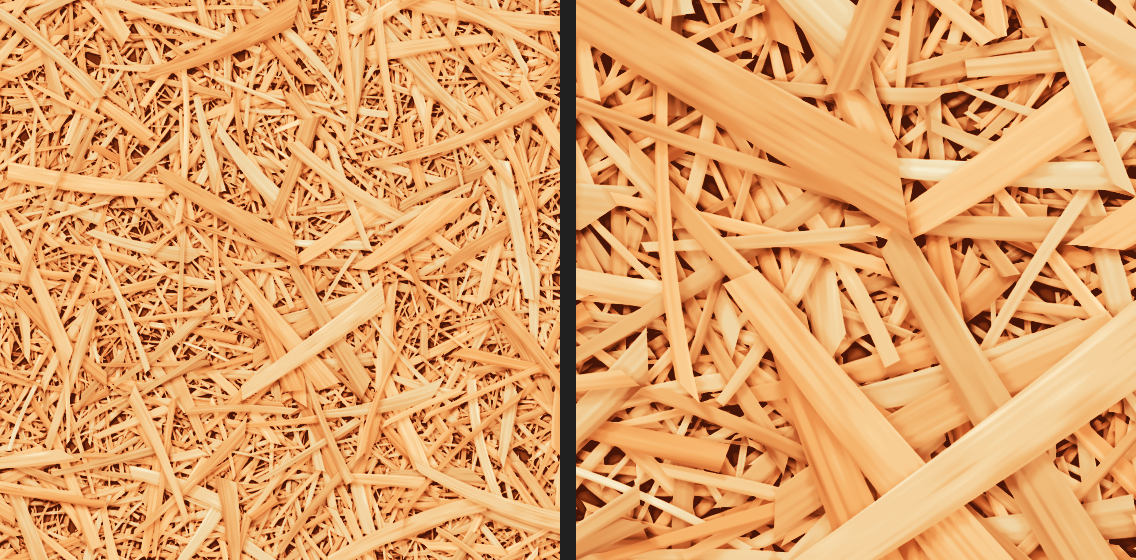
Left: the whole. Right: its middle third, enlarged.
Give the GLSL for this texture, as a Shadertoy shader.

```glsl
// Draws a dense bed of dry golden straw: flat split stalks piled up with rusty shadows between them.

float hash(vec2 p) {
    vec3 q = fract(vec3(p.xyx) * 0.1031);
    q += dot(q, q.yzx + 33.33);
    return fract((q.x + q.y) * q.z);
}

vec4 hash4(vec2 p) {
    return vec4(hash(p), hash(p + 17.3), hash(p + 41.7), hash(p + 73.1));
}

float noise(vec2 p) {
    vec2 i = floor(p), f = fract(p);
    f = f * f * (3.0 - 2.0 * f);
    return mix(mix(hash(i), hash(i + vec2(1, 0)), f.x),
               mix(hash(i + vec2(0, 1)), hash(i + vec2(1, 1)), f.x), f.y);
}

// Distance to a tapered strip with slanted ends; size is half length, half width
float strip(vec2 q, vec2 size, float taper, float slant) {
    float width = size.y * (1.0 - taper * q.x / size.x);
    return max(abs(q.y) - width, abs(q.x + slant * q.y) - size.x);
}

// Maps brightness to straw colour, from deep gaps to bleached stalks
vec3 strawColour(float t) {
    vec3 c = mix(vec3(0.28, 0.08, 0.03), vec3(0.46, 0.16, 0.05), smoothstep(0.0, 0.15, t));
    c = mix(c, vec3(0.75, 0.34, 0.15), smoothstep(0.15, 0.35, t));
    c = mix(c, vec3(0.91, 0.59, 0.32), smoothstep(0.35, 0.55, t));
    c = mix(c, vec3(0.95, 0.72, 0.45), smoothstep(0.55, 0.72, t));
    c = mix(c, vec3(0.96, 0.82, 0.61), smoothstep(0.72, 0.89, t));
    return mix(c, vec3(0.99, 0.92, 0.78), smoothstep(0.92, 1.1, t));
}

void mainImage(out vec4 fragColor, in vec2 fragCoord) {
    vec2 uv = fragCoord / iResolution.y;
    float pixel = 1.0 / iResolution.y;
    float tone = 0.12 + 0.2 * noise(uv * 60.0);
    float tint = 0.5;

    // Layers from short buried chips up to long stalks on top
    const int LAYERS = 26;
    for (int layer = 0; layer < LAYERS; layer++) {
        float height = float(layer) / float(LAYERS - 1);
        float cell = mix(0.055, 0.2, height * height * height);
        vec2 shift = vec2(hash(vec2(layer, 3)), hash(vec2(layer, 8))) + 5.0;
        vec2 home = floor(uv / cell + shift);

        for (int n = 0; n < 9; n++) {
            vec2 id = home + vec2(n % 3 - 1, n / 3 - 1);
            vec2 seed = id + float(layer) * 57.0;
            vec4 place = hash4(seed);
            vec4 form = hash4(seed + 131.0);
            if (place.w > mix(1.0, 0.6, height * height)) continue;

            // Neighbouring stalks lean loosely the same way
            vec2 centre = (id + place.xy - shift) * cell;
            float angle = 6.28 * noise(centre * 3.0 + 9.0) + 2.8 * (place.z - 0.5);
            vec2 axis = vec2(cos(angle), sin(angle));
            mat2 toStrip = mat2(axis.x, -axis.y, axis.y, axis.x);
            vec2 size = cell * vec2(mix(0.45, 0.85, form.x), mix(0.025, 0.09, pow(form.y, 1.5)));
            float taper = 0.5 * form.z;
            float slant = 3.0 * (form.w - 0.5);
            vec2 q = toStrip * (uv - centre);
            q.y += (form.z - 0.5) * 0.25 * q.x * q.x / cell;

            // Soft shadow on whatever lies below
            float soft = 0.002 + 0.04 * cell;
            vec2 fall = toStrip * vec2(0.25, -0.35) * soft;
            float shade = strip(q - fall, size, taper, slant);
            tone -= 0.23 * (1.0 - smoothstep(-0.3 * soft, soft, shade));

            // Stalk surface: fibres, blotches, one darker edge
            float d = strip(q, size, taper, slant);
            float cover = clamp(0.5 - d / (1.4 * pixel), 0.0, 1.0);
            if (cover > 0.0) {
                float across = q.y / size.y * sign(axis.x);
                float face = mix(0.66, 0.96, hash(seed + 211.0));
                face += 0.2 * (noise(vec2(q.x * 14.0, q.y * 380.0) + seed) - 0.5);
                face += 0.12 * (noise(q * vec2(35.0, 110.0) + seed) - 0.5);
                face -= 0.16 * smoothstep(0.4, 1.0, -across);
                face += 0.06 * smoothstep(0.3, 0.9, across);
                face -= 0.2 * (1.0 - smoothstep(0.0, 0.25, height));
                tone = mix(tone, face, cover);
                tint = mix(tint, hash(seed + 307.0), cover);
            }
        }
    }

    // Some stalks are warm orange, others pale and dull
    vec3 colour = strawColour(clamp(tone, 0.0, 1.1));
    colour *= mix(vec3(1.02, 0.97, 0.91), vec3(0.98, 1.02, 1.07), tint);
    fragColor = vec4(clamp(colour, 0.0, 1.0), 1.0);
}
```
